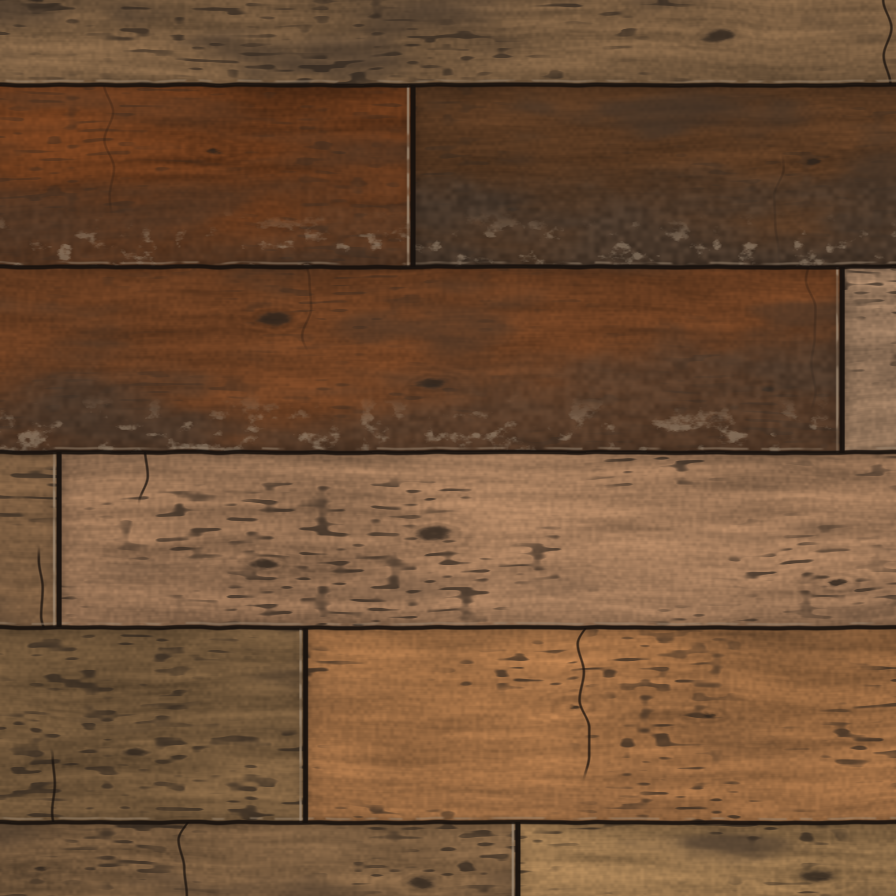
Reproduce this texture procedurally as a Shadertoy shader.

```glsl
// Reclaimed wooden floor: six courses of wide planks with staggered butt joints.
// Each plank has a base colour and a dirt level; stretched noise adds grain, pores
// and stains, and hashed loops scatter knots and cracks before seams are drawn.

const int ROWS = 6;
// Course boundaries from the bottom up, and the joint position in each course.
const float EDGES[7] = float[7](-0.12, 0.082, 0.2995, 0.495, 0.702, 0.905, 1.11);
const float JOINTS[6] = float[6](0.578, 0.341, 0.066, 0.94, 0.461, 1.2);

// Plank colours left and right of the joint; alpha is the dirt level.
const vec4 LEFT[6] = vec4[6](
    vec4(0.50, 0.38, 0.26, 0.5), vec4(0.47, 0.36, 0.24, 0.8),
    vec4(0.52, 0.39, 0.27, 0.4), vec4(0.41, 0.24, 0.13, 0.6),
    vec4(0.42, 0.23, 0.11, 0.4), vec4(0.47, 0.36, 0.25, 0.8));
const vec4 RIGHT[6] = vec4[6](
    vec4(0.61, 0.47, 0.31, 0.9), vec4(0.61, 0.42, 0.26, 0.1),
    vec4(0.61, 0.46, 0.34, 0.3), vec4(0.62, 0.49, 0.38, 0.5),
    vec4(0.34, 0.22, 0.13, 0.8), vec4(0.47, 0.36, 0.25, 0.8));

const vec3 SEAM = vec3(0.09, 0.065, 0.05);
const vec3 GRIME = vec3(0.25, 0.20, 0.16);
const vec3 SCUFF = vec3(0.62, 0.54, 0.45);

float hash(vec2 p) {
    return fract(sin(dot(p, vec2(127.1, 311.7))) * 43758.5453);
}

float noise(vec2 p) {
    vec2 i = floor(p), f = fract(p);
    f = f * f * (3.0 - 2.0 * f);
    return mix(mix(hash(i), hash(i + vec2(1, 0)), f.x),
               mix(hash(i + vec2(0, 1)), hash(i + vec2(1, 1)), f.x), f.y);
}

float fbm(vec2 p) {
    float sum = 0.0, amp = 0.5;
    for (int i = 0; i < 4; i++) {
        sum += amp * noise(p);
        p = p * 2.03 + 7.3;
        amp *= 0.5;
    }
    return sum / 0.9375;
}

// Antialiased line coverage at distance d from its centre.
float line(float d, float halfWidth, float px) {
    return 1.0 - smoothstep(halfWidth - px, halfWidth + px, abs(d));
}

// Wood surface: fibre streaks, broad tone changes, dirt patches and pores.
vec3 woodGrain(vec3 base, vec2 q, float dirt, float gloss) {
    q.y += 0.02 * (fbm(q * vec2(5.0, 9.0)) - 0.5);
    float fibre = fbm(q * vec2(9.0, 110.0)) - 0.5;
    float tone = fbm(q * vec2(3.5, 9.0)) - 0.5;
    float speckle = noise(q * 240.0) - 0.5;
    vec3 col = base * (1.0 + 0.42 * fibre + 0.4 * tone + 0.14 * speckle);

    float patches = smoothstep(0.54, 0.76, fbm(q * vec2(5.0, 17.0) + 31.0));
    col = mix(col, GRIME, patches * dirt * 0.75);

    float worn = smoothstep(0.42, 0.66, fbm(q * vec2(7.0, 18.0) + 57.0));
    float pores = smoothstep(0.64, 0.86, noise(q * vec2(50.0, 210.0)));
    return mix(col, GRIME * 0.75, pores * worn * mix(0.7, 0.35, gloss));
}

// Knots with faint rings, scattered along one course.
vec3 addKnots(vec3 col, vec2 p, float row, float bottom, float top) {
    for (int i = 0; i < 3; i++) {
        vec2 id = vec2(float(i) + 3.0, row + 11.0);
        vec2 c = vec2((float(i) + hash(id)) / 3.0, mix(bottom, top, 0.25 + 0.5 * hash(id + 5.0)));
        vec2 d = (p - c) * vec2(1.0, 2.6);
        float r = length(d) + 0.022 * (fbm(p * vec2(38.0, 85.0)) - 0.5);
        float size = mix(0.008, 0.025, hash(id + 9.0));
        float core = 1.0 - smoothstep(size * 0.4, size, r);
        float rings = (0.5 + 0.5 * sin(r * 330.0)) * exp(-r * 30.0);
        col *= 1.0 - 0.22 * rings;
        col = mix(col, GRIME * 0.7, core * 0.75);
    }
    return col;
}

// Thin wandering cracks that start at the top or bottom of a course.
vec3 addCracks(vec3 col, vec2 p, float v, float row, float strength, float px) {
    for (int i = 0; i < 2; i++) {
        vec2 id = vec2(float(i) + 21.0, row + 2.0);
        float x = hash(id) + 0.016 * (noise(vec2(p.y * 32.0, id.x + row)) - 0.5);
        float along = hash(id + 4.0) > 0.5 ? v : 1.0 - v;
        float span = 0.3 + 0.5 * hash(id + 8.0);
        float fade = 1.0 - smoothstep(span - 0.1, span, along);
        col = mix(col, SEAM, line(p.x - x, 0.0014, px) * fade * strength);
    }
    return col;
}

void mainImage(out vec4 fragColor, in vec2 fragCoord) {
    vec2 p = fragCoord / iResolution.xy;
    float px = 1.0 / iResolution.y;

    // Locate the course and plank.
    float y = p.y + 0.0016 * (noise(vec2(p.x * 45.0, 3.0)) - 0.5);
    int row = 0;
    for (int i = 1; i < ROWS; i++) if (y > EDGES[i]) row = i;
    float bottom = EDGES[row], top = EDGES[row + 1], course = float(row);
    float v = (y - bottom) / (top - bottom);
    float fromJoint = p.x - JOINTS[row];
    vec4 plank = fromJoint < 0.0 ? LEFT[row] : RIGHT[row];
    float gloss = 1.0 - smoothstep(0.42, 0.46, plank.r);
    vec2 q = p + vec2(course * 3.7, step(0.0, fromJoint) * 5.3);

    vec3 col = woodGrain(plank.rgb, q, plank.a, gloss);
    col = addKnots(col, p, course, bottom, top);
    col = addCracks(col, p, v, course, mix(0.75, 0.25, gloss), px);

    // Grey grime and pale scuffs along the lower side of varnished planks.
    float cloud = fbm(q * vec2(5.0, 12.0) + 80.0);
    float low = 1.0 - smoothstep(0.05, 0.6, v + 1.3 * (cloud - 0.5));
    col = mix(col, GRIME * (0.85 + 0.5 * noise(q * 150.0)), low * gloss * plank.a);
    float scratch = smoothstep(0.58, 0.78, fbm(q * vec2(55.0, 80.0)));
    col = mix(col, SCUFF, scratch * gloss * (1.0 - smoothstep(0.08, 0.35, v)) * 0.6);

    // Shaded edges, pale worn lips, then the dark seams.
    float edge = min(y - bottom, top - y);
    col *= 1.0 - 0.25 * exp(-min(edge, abs(fromJoint)) * 130.0);
    float chips = smoothstep(0.3, 0.6, noise(p * 70.0));
    col = mix(col, SCUFF, line(y - bottom - 0.0045, 0.0012, px) * chips * 0.45);
    col = mix(col, SCUFF, line(fromJoint + 0.0055, 0.0014, px) * (0.4 + 0.4 * chips));
    col = mix(col, SEAM, line(edge, 0.0023, px) * 0.9);
    col = mix(col, SEAM, line(fromJoint, 0.0028, px) * 0.95);
    fragColor = vec4(clamp(col, 0.0, 1.0), 1.0);
}
```
